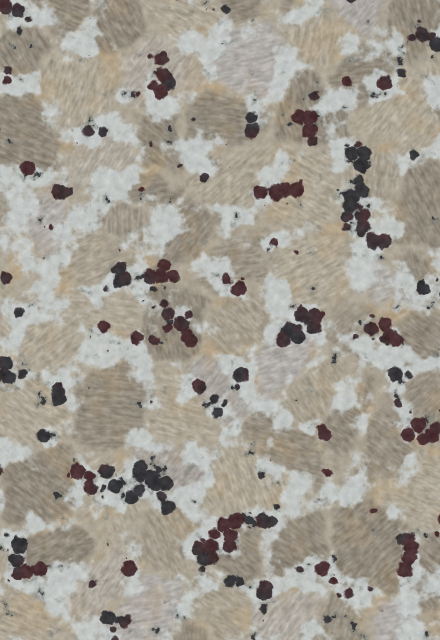
Reproduce this texture procedurally as a Shadertoy shader.

```glsl
// Polished granite: beige feldspar crystals in a pale quartz matrix, with
// clustered maroon garnets and ragged black mica. Crystals and garnets are
// jittered cells; matrix, stains and mica are layered gradient noise.

const vec3 BEIGE  = vec3(0.675, 0.645, 0.585);
const vec3 TAUPE  = vec3(0.565, 0.535, 0.485);
const vec3 LILAC  = vec3(0.685, 0.670, 0.655);
const vec3 OCHRE  = vec3(0.730, 0.620, 0.460);
const vec3 QUARTZ = vec3(0.765, 0.785, 0.780);
const vec3 SMOKE  = vec3(0.470, 0.485, 0.465);
const vec3 MICA   = vec3(0.190, 0.190, 0.205);
const vec3 GARNET = vec3(0.270, 0.165, 0.175);

vec2 hash22(vec2 p) {
    vec3 q = fract(p.xyx * vec3(0.1031, 0.1030, 0.0973));
    q += dot(q, q.yzx + 33.33);
    return fract((q.xx + q.yz) * q.zy);
}

mat2 rotation(float angle) {
    float c = cos(angle), s = sin(angle);
    return mat2(c, s, -s, c);
}

float cornerSlope(vec2 corner, vec2 offset) {
    float angle = 6.2832 * hash22(corner).x;
    return dot(vec2(cos(angle), sin(angle)), offset);
}

float gradientNoise(vec2 p) {
    vec2 i = floor(p), f = fract(p);
    vec2 u = f * f * f * (f * (f * 6.0 - 15.0) + 10.0);
    vec2 e = vec2(1.0, 0.0);
    float low  = mix(cornerSlope(i, f), cornerSlope(i + e, f - e), u.x);
    float high = mix(cornerSlope(i + e.yx, f - e.yx), cornerSlope(i + 1.0, f - 1.0), u.x);
    return mix(low, high, u.y);
}

float fbm(vec2 p, int octaves) {
    float sum = 0.0, amplitude = 1.0;
    for (int k = 0; k < octaves; k++) {
        sum += amplitude * gradientNoise(p);
        p = rotation(0.6) * p * 2.03 + 7.3;
        amplitude *= 0.5;
    }
    return sum;
}

vec2 warp(vec2 p, float frequency, float amount) {
    return p + amount * vec2(fbm(p * frequency, 3), fbm(p * frequency + 41.7, 3));
}

// Where dark minerals gather
float clusterField(vec2 p) {
    return gradientNoise(p * 9.0 + 17.2) + 0.5 * gradientNoise(p * 19.0 + 5.4);
}

// Nearest cell: xy = id, z = distance gap to the second nearest cell
vec3 crystalCell(vec2 p) {
    vec2 base = floor(p), id = base;
    float nearest = 9.0, second = 9.0;
    for (int y = -1; y <= 1; y++)
    for (int x = -1; x <= 1; x++) {
        vec2 cell = base + vec2(x, y);
        float d = distance(p, cell + hash22(cell));
        if (d < nearest) { second = nearest; nearest = d; id = cell; }
        else second = min(second, d);
    }
    return vec3(id, second - nearest);
}

// Signed distance to clustered round grains (x), with a random tone (y)
vec2 garnetGrains(vec2 p, float scale) {
    vec2 q = p * scale, base = floor(q), best = vec2(9.0, 0.0);
    for (int y = -1; y <= 1; y++)
    for (int x = -1; x <= 1; x++) {
        vec2 cell = base + vec2(x, y);
        vec2 rnd = hash22(cell + 91.0);
        vec2 centre = cell + 0.15 + 0.7 * rnd;
        float crowd = clusterField(centre / scale) + 0.3 * (rnd.y - 0.5);
        float radius = mix(-0.3, 0.62, smoothstep(0.18, 0.46, crowd));
        float d = distance(q, centre) - radius;
        if (d < best.x) best = vec2(d, rnd.x);
    }
    return vec2(best.x / scale, best.y);
}

// Feldspar with its own tint and grain direction in every crystal
vec3 feldspar(vec2 p, vec3 cell) {
    vec2 rnd = hash22(cell.xy + 13.0);
    float inside = smoothstep(0.0, 0.22, cell.z);
    vec3 tint = mix(TAUPE, BEIGE, smoothstep(0.25, 0.75, rnd.x));
    tint = mix(tint, LILAC, smoothstep(0.8, 0.9, rnd.y));
    vec2 along = rotation(6.2832 * rnd.y) * p;
    float streak = gradientNoise(along * vec2(32.0, 115.0))
                 + 0.6 * gradientNoise(along * vec2(70.0, 190.0));
    vec3 colour = mix(BEIGE, tint, inside) + 0.10 * inside * streak;
    float stain = smoothstep(0.0, 0.55, fbm(p * 10.0 + 63.0, 4));
    return mix(colour, OCHRE, 0.5 * stain * (1.0 - 0.5 * inside));
}

void mainImage(out vec4 fragColor, in vec2 fragCoord) {
    vec2 p = fragCoord / iResolution.x;
    float soft = max(1.0 / iResolution.x, 0.0025);
    float cluster = clusterField(p);
    float fine = fbm(p * 55.0 + 29.0, 3);

    // Crystals and the pale matrix between them
    vec3 cell = crystalCell(warp(p, 13.0, 0.022) * 6.5);
    vec3 colour = feldspar(p, cell);
    float pale = fbm(p * 10.0 + 3.1, 5) - 0.9 * cell.z
               + 0.22 * smoothstep(0.0, 0.35, cluster) + 0.12 * fine;
    colour = mix(colour, QUARTZ, 0.92 * smoothstep(-0.16, 0.16, pale));
    colour += 0.065 * fine;

    // Smoky smudges and ragged mica
    float ragged = 0.8 * cluster + fbm(p * 27.0 + 77.0, 4);
    colour = mix(colour, SMOKE, 0.6 * smoothstep(0.35, 0.75, ragged));
    colour = mix(colour, MICA, 0.9 * smoothstep(0.64, 0.80, ragged));

    // Garnets, some of them nearly black
    vec2 grain = garnetGrains(warp(p, 45.0, 0.007), 36.0);
    float blackness = smoothstep(-0.1, 0.3, gradientNoise(p * 7.0 + 50.0) + 0.3 * (grain.y - 0.5));
    vec3 dark = mix(GARNET, MICA, blackness) + 0.06 * fine;
    colour = mix(colour, dark, 0.95 * (1.0 - smoothstep(-soft, soft, grain.x)));

    fragColor = vec4(clamp(colour, 0.0, 1.0), 1.0);
}
```
